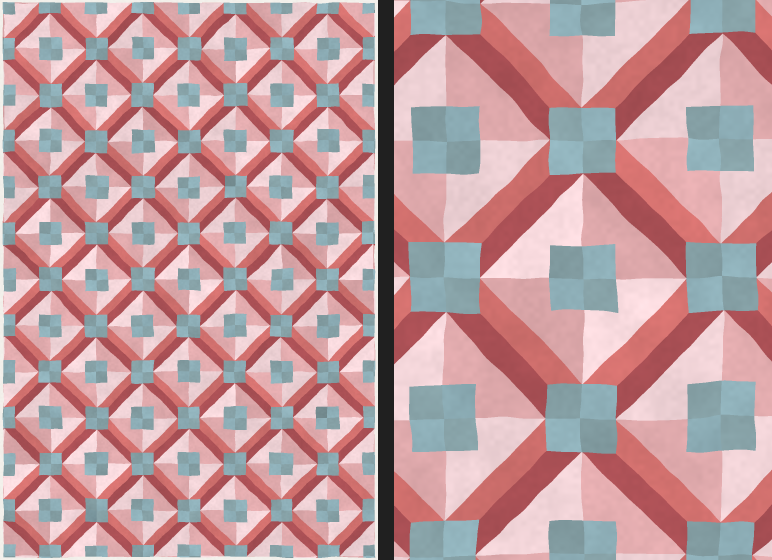
Left: the whole. Right: its middle third, enlarged.
A Shadertoy shader for this pattern:

```glsl
// Hand-painted lattice: folded red ribbons frame quartered pink diamonds, with
// blue 2x2 checks on every crossing and diamond centre. A diagonal repeat finds
// each diamond; noise bends the edges and varies the paint; 3x3 samples smooth it.

float hash(vec2 p) {
    return fract(sin(dot(p, vec2(127.1, 311.7))) * 43758.5453);
}

float noise(vec2 p) {
    vec2 i = floor(p), f = fract(p);
    f = f * f * (3.0 - 2.0 * f);
    return mix(mix(hash(i), hash(i + vec2(1, 0)), f.x),
               mix(hash(i + vec2(0, 1)), hash(i + vec2(1, 1)), f.x), f.y);
}

// Unevenness of the brush: one tone per patch, soft washes and fine grain
float brushTone(vec2 q, vec2 patchId) {
    return 1.0 + 0.075 * (hash(patchId) - 0.5)
               + 0.06 * (noise(q * 5.0 + patchId) - 0.5)
               + 0.04 * (noise(q * 26.0) - 0.5);
}

// Colour at q, in lattice steps, with y pointing down
vec3 tilePaint(vec2 q) {
    // Wavering hand-drawn edges
    q += 0.045 * (vec2(noise(q * 1.7), noise(q * 1.7 + 40.0)) - 0.5)
       + 0.018 * (vec2(noise(q * 7.0 + 9.0), noise(q * 7.0 + 70.0)) - 0.5);

    // Blue checks sit on every lattice point
    vec2 node = round(q), s = q - node;
    float halfSide = 0.243 + 0.014 * (hash(node + 5.0) - 0.5);
    if (max(abs(s.x), abs(s.y)) < halfSide) {
        vec2 patchId = node * 2.0 + step(0.0, s) + 200.0;
        vec3 blue = s.x * s.y > 0.0 ? vec3(0.52, 0.625, 0.645) : vec3(0.56, 0.69, 0.725);
        float overpainted = step(0.985, hash(patchId + 31.0));
        return blue * brushTone(q, patchId) * (1.0 - 0.14 * overpainted);
    }

    // Nearest diamond centre on the diagonal lattice
    vec2 diagonal = round(0.5 * vec2(q.x + q.y, q.x - q.y));
    vec2 centre = vec2(diagonal.x + diagonal.y, diagonal.x - diagonal.y);
    vec2 d = q - centre;
    vec2 patchId = centre * 2.0 + step(0.0, d) + 100.0;

    // Pink quarters inside, lit and shaded ribbon halves outside
    vec3 paint;
    if (abs(d.x) + abs(d.y) < 0.755)
        paint = d.x * d.y > 0.0 ? vec3(0.95, 0.835, 0.85) : vec3(0.87, 0.66, 0.67);
    else
        paint = d.y > 0.0 ? vec3(0.82, 0.44, 0.43) : vec3(0.66, 0.31, 0.33);
    return paint * brushTone(q, patchId);
}

// Pattern with its ragged paper margin, p in canvas heights from the top left
vec3 sheet(vec2 p, float aspect) {
    vec2 rim = min(p, vec2(aspect, 1.0) - p);
    float ragged = 0.003 * (noise(p * 35.0) - 0.5);
    if (min(rim.x, rim.y + 0.001) < 0.006 + ragged)
        return vec3(0.95, 0.94, 0.92) + 0.02 * (noise(p * 300.0) - 0.5);
    return tilePaint((p - vec2(0.0898, 0.0872)) / vec2(0.0826, 0.0824));
}

void mainImage(out vec4 fragColor, in vec2 fragCoord) {
    vec3 sum = vec3(0.0);
    for (int j = -1; j <= 1; j++)
        for (int i = -1; i <= 1; i++) {
            vec2 p = (fragCoord + vec2(i, j) / 3.0) / iResolution.y;
            sum += sheet(vec2(p.x, 1.0 - p.y), iResolution.x / iResolution.y);
        }
    fragColor = vec4(sum / 9.0, 1.0);
}
```
